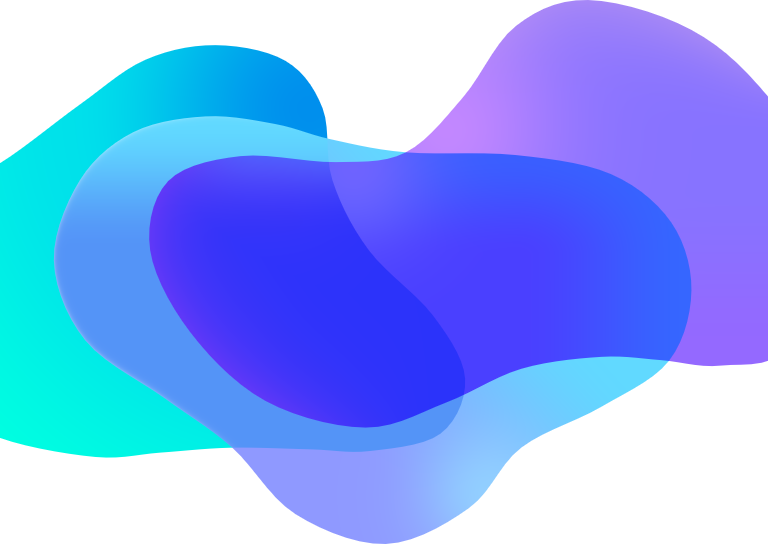
Give the GLSL for this background, as a Shadertoy shader.

```glsl
// Three overlapping translucent blobs (aqua, sky blue, violet) on white.
// Each outline is a closed Catmull-Rom spline turned into a signed distance;
// every overlap has its own soft gradient, blended by the blob masks.

const int KNOTS = 20;
const int STEPS = 7;            // straight pieces per spline span
const float UNITS = 100.0;      // canvas height in working units

const vec3 PAPER = vec3(1.0);
const vec3 AZURE = vec3(0.0, 0.56, 0.93);
const vec3 AQUA = vec3(0.0, 0.88, 0.92);
const vec3 MINT = vec3(0.0, 1.0, 0.88);
const vec3 PERIWINKLE = vec3(0.56, 0.60, 1.0);
const vec3 SKY = vec3(0.38, 0.85, 1.0);
const vec3 PALE = vec3(0.58, 0.84, 1.0);
const vec3 CORNFLOWER = vec3(0.33, 0.58, 0.97);
const vec3 LAVENDER = vec3(0.53, 0.45, 1.0);
const vec3 ORCHID = vec3(0.76, 0.53, 1.0);
const vec3 LILAC = vec3(0.66, 0.54, 0.96);
const vec3 AMETHYST = vec3(0.58, 0.41, 1.0);
const vec3 INDIGO = vec3(0.29, 0.25, 1.0);
const vec3 ROYAL = vec3(0.21, 0.40, 1.0);
const vec3 IRIS = vec3(0.43, 0.39, 1.0);
const vec3 DEEP = vec3(0.17, 0.20, 0.98);
const vec3 VIOLET = vec3(0.38, 0.22, 0.97);
const vec3 HAZE = vec3(0.31, 0.37, 0.99);

// Spline knots of the three outlines
const vec2 AQUA_BLOB[KNOTS] = vec2[KNOTS](
    vec2(-11, 65), vec2(0, 70), vec2(14.7, 80.8), vec2(26.7, 89),
    vec2(39.6, 91.7), vec2(52.5, 88.8), vec2(59.3, 80.1), vec2(61.1, 66.9),
    vec2(67.8, 54), vec2(79.6, 42), vec2(85.5, 30.4), vec2(81, 20.3),
    vec2(68.1, 17.1), vec2(57.1, 17.4), vec2(42.4, 17.7), vec2(29.5, 16.8),
    vec2(17.5, 16), vec2(0, 19.5), vec2(-11, 26.3), vec2(-18, 46));
const vec2 SKY_BLOB[KNOTS] = vec2[KNOTS](
    vec2(9.9, 52.1), vec2(14.7, 66.9), vec2(24.5, 75.7), vec2(37.8, 78.6),
    vec2(50.6, 77.2), vec2(60.8, 74.4), vec2(74.6, 72), vec2(94.8, 71.5),
    vec2(112.3, 68), vec2(123.4, 59.1), vec2(127.1, 46.6), vec2(123, 33.7),
    vec2(110.5, 25.2), vec2(95.8, 17.7), vec2(86.2, 6.6), vec2(70.9, 0),
    vec2(54.3, 5.5), vec2(42.7, 17.7), vec2(30.4, 26.7), vec2(15.7, 37.4));
const vec2 VIOLET_BLOB[KNOTS] = vec2[KNOTS](
    vec2(141.4, 82), vec2(127.1, 94.5), vec2(108.1, 100), vec2(94.8, 95.2),
    vec2(85.1, 82.1), vec2(74.6, 72), vec2(61.7, 70.2), vec2(44.2, 71.3),
    vec2(30.9, 66.7), vec2(27.6, 54), vec2(35, 38.9), vec2(48.8, 26.3),
    vec2(67.2, 21.4), vec2(82, 26), vec2(95.8, 32.2), vec2(110.5, 34.4),
    vec2(121.5, 33.8), vec2(132.6, 32.8), vec2(145.5, 36.5), vec2(156.5, 59.5));

vec2 catmullRom(vec2 a, vec2 b, vec2 c, vec2 d, float t) {
    return b + 0.5 * t * (c - a + t * (2.0*a - 5.0*b + 4.0*c - d
         + t * (3.0*(b - c) + d - a)));
}

// Signed distance to a closed spline, positive inside
float blob(vec2 p, vec2 knots[KNOTS]) {
    float nearest = 1e6, side = -1.0;
    vec2 from = knots[0];
    for (int i = 0; i < KNOTS; i++) {
        vec2 a = knots[(i + KNOTS - 1) % KNOTS], b = knots[i];
        vec2 c = knots[(i + 1) % KNOTS], d = knots[(i + 2) % KNOTS];
        for (int j = 1; j <= STEPS; j++) {
            vec2 to = j == STEPS ? c : catmullRom(a, b, c, d, float(j) / float(STEPS));
            vec2 e = to - from, w = p - from;
            vec2 gap = w - e * clamp(dot(w, e) / dot(e, e), 0.0, 1.0);
            nearest = min(nearest, dot(gap, gap));
            if ((from.y > p.y) != (to.y > p.y) && w.x < e.x * w.y / e.y) side = -side;
            from = to;
        }
    }
    return side * sqrt(nearest);
}

float glow(vec2 p, vec2 center, float radius) {
    vec2 q = (p - center) / radius;
    return exp(-dot(q, q));
}

void mainImage(out vec4 fragColor, in vec2 fragCoord) {
    float pixel = UNITS / iResolution.y;
    vec2 p = fragCoord * pixel;
    vec3 edge = vec3(blob(p, AQUA_BLOB), blob(p, SKY_BLOB), blob(p, VIOLET_BLOB));
    vec3 mask = clamp(edge / pixel + 0.5, 0.0, 1.0);
    vec3 inner = max(edge, 0.0);

    // Aqua blob: azure at its upper right, mint at the lower left
    float reach = distance(p, vec2(57, 80));
    vec3 aqua = mix(AZURE, AQUA, smoothstep(0.0, 45.0, reach));
    aqua = mix(aqua, MINT, smoothstep(40.0, 90.0, reach));

    // Sky blob over paper, then over aqua
    vec3 sky = mix(PERIWINKLE, SKY, smoothstep(62.0, 125.0, p.x + 0.9 * (p.y - 20.0)));
    sky = mix(sky, PALE, 0.85 * glow(p, vec2(90, 9), 13.0));
    vec3 skyOnAqua = mix(CORNFLOWER, SKY, smoothstep(54.0, 78.0, p.y));
    float rim = exp(-inner.y / 0.4) * (1.0 - smoothstep(20.0, 60.0, p.x));
    skyOnAqua = mix(skyOnAqua, PAPER, 0.3 * rim);

    // Violet blob over paper
    vec3 violet = mix(LAVENDER, AMETHYST, smoothstep(65.0, 35.0, p.y));
    violet = mix(violet, LILAC, 0.9 * exp(-inner.z / 8.0) * smoothstep(75.0, 95.0, p.y));
    violet = mix(violet, ORCHID, glow(p, vec2(82, 76), 20.0));

    // Violet over sky, then over both other blobs
    vec3 indigo = mix(INDIGO, ROYAL, smoothstep(95.0, 127.0, p.x));
    indigo = mix(indigo, ROYAL, 0.8 * smoothstep(53.0, 72.0, p.y));
    indigo = mix(indigo, IRIS, glow(p, vec2(65, 69), 14.0));
    vec3 deep = mix(DEEP, VIOLET, exp(-inner.z / 8.0) * (1.0 - smoothstep(45.0, 80.0, p.x)));
    deep = mix(deep, HAZE, exp(-inner.z / 7.0) * smoothstep(56.0, 70.0, p.y)
                         * smoothstep(28.0, 48.0, p.x));

    // Stack the layers
    vec3 color = mix(PAPER, aqua, mask.x);
    color = mix(color, mix(sky, skyOnAqua, mask.x), mask.y);
    color = mix(color, mix(violet, mix(indigo, deep, mask.x), mask.y), mask.z);
    fragColor = vec4(color, 1.0);
}
```
